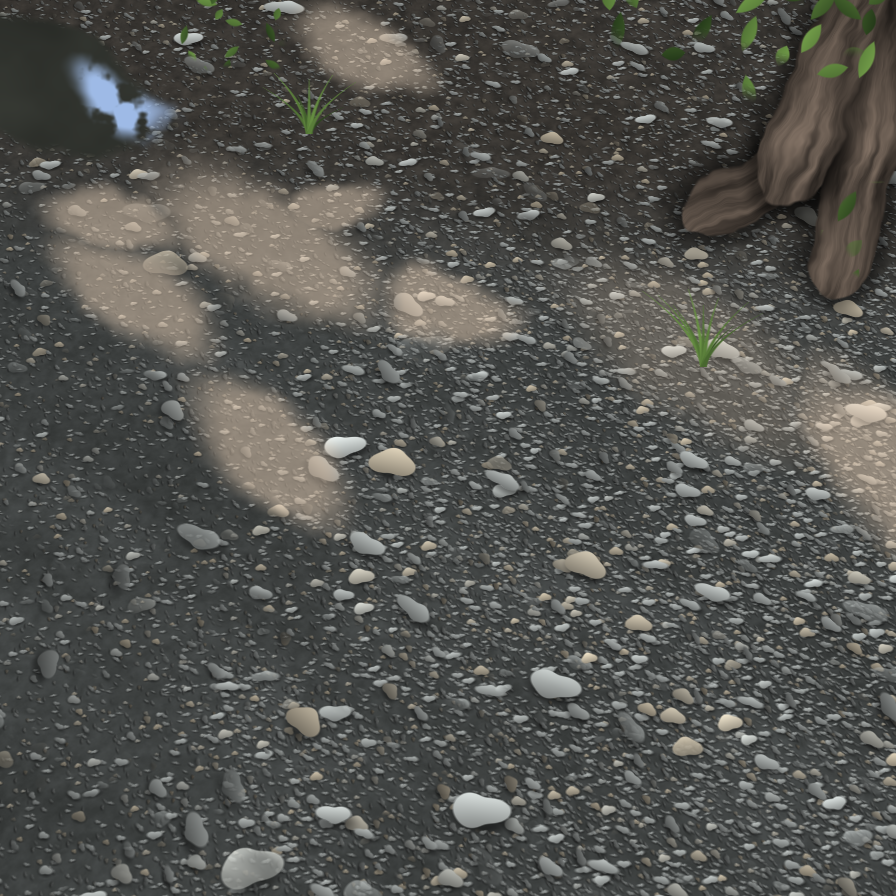
This texture is drawn by a WebGL 2 fragment shader. Its source:

```glsl
#version 300 es
precision highp float;
// Shaded gravel path: layers of tilted pebbles over noisy soil, with sun
// spots, a puddle, a forked root, grass and leaves. Pebbles and leaves are
// jittered grid cells; large parts are soft distances.
uniform vec2 u_resolution;
out vec4 fragColor;

const vec3 SOIL_DARK = vec3(.17, .18, .175);
const vec3 SOIL_LIGHT = vec3(.33, .345, .345);
const vec3 SOIL_BROWN = vec3(.21, .19, .17);
const vec3 STONE_COOL = vec3(.98, 1.01, 1.);
const vec3 STONE_WARM = vec3(1.06, 1., .88);
const vec3 SUN = vec3(.7, .645, .58);
const vec3 WATER = vec3(.19, .2, .18);
const vec3 SKY = vec3(.62, .73, .9);
const vec3 BARK = vec3(.4, .35, .31);
const vec3 LEAF_DARK = vec3(.16, .25, .11);
const vec3 LEAF_LIGHT = vec3(.42, .58, .27);
const float SLOPE = -.55;
// Sun spots: centre, long radius, angle.
const vec4 SPOTS[8] = vec4[8](
  vec4(.13, .75, .085, -.1), vec4(.15, .665, .11, -.5),
  vec4(.3, .725, .15, -.55), vec4(.37, .765, .06, .1),
  vec4(.5, .66, .085, -.2), vec4(.3, .495, .125, -.75),
  vec4(.41, .945, .09, -.45), vec4(1., .475, .15, -.85));

float hash(vec2 p) { return fract(sin(dot(p, vec2(127.1, 311.7))) * 43758.5); }
mat2 frame(float a) { return mat2(cos(a), -sin(a), sin(a), cos(a)); }
float fill(float dist, float blur) { return 1. - smoothstep(-blur, blur, dist); }

float noise(vec2 p) {
  vec2 i = floor(p), f = fract(p);
  f = f * f * (3. - 2. * f);
  return mix(mix(hash(i), hash(i + vec2(1, 0)), f.x),
             mix(hash(i + vec2(0, 1)), hash(i + 1.), f.x), f.y);
}
float fbm(vec2 p) {
  float sum = 0., gain = .53;
  for (int i = 0; i < 4; i++) { sum += gain * noise(p); p = p * 2.03 + 17.; gain *= .5; }
  return sum;
}
float spot(vec2 p, vec2 centre, vec2 radius, float angle) {
  return 1. - smoothstep(.55, 1.2, length(frame(angle) * (p - centre) / radius));
}

// One layer of stones with contact shadows.
vec3 pebbles(vec3 ground, vec2 p, float cells, float share, float bright) {
  vec2 q = frame(SLOPE) * p * cells;
  float blur = 1.1 * cells / u_resolution.y, cover = 0., shadow = 0.;
  vec3 stone = ground;
  for (int k = 0; k < 9; k++) {
    vec2 cell = floor(q) + vec2(k % 3 - 1, k / 3 - 1), key = cell + cells;
    float a = hash(key), b = hash(key + 41.3), c = hash(key + 83.7);
    float present = smoothstep(0., .1, share - hash(key + 12.9));
    vec2 d = frame(1.7 * c - .85) * (q - cell - .15 - .7 * vec2(a, b));
    vec2 size = mix(.25, .58, b * c) * vec2(1.25, mix(.45, .85, a));
    float wobble = .13 * sin(3. * atan(d.y, d.x) + 6.3 * a);
    float inside = present * fill((length(d / size) - 1. + wobble) * size.y, blur);
    float under = (length((d + vec2(-.06, .11)) / size) - 1.) * size.y;
    shadow = max(shadow, present * fill(under, .08 + blur));
    float tone = bright * mix(.62, 1.3, c) * (1. + .22 * d.y / size.y);
    stone = mix(stone, tone * mix(STONE_COOL, STONE_WARM, smoothstep(.75, 1., a)), inside);
    cover = max(cover, inside);
  }
  return stone * (1. - .42 * shadow * (1. - cover));
}

vec3 leaves(vec3 base, vec2 p, float cells, float share) {
  vec2 q = p * cells;
  for (int k = 0; k < 9; k++) {
    vec2 cell = floor(q) + vec2(k % 3 - 1, k / 3 - 1);
    float a = hash(cell + cells), b = hash(cell + 57.1), c = hash(cell + 91.7);
    vec2 d = frame(a * 3.6 - 2.2) * (q - cell - vec2(b, c));
    float along = d.x / mix(.4, .75, c);
    float inside = fill(abs(d.y) - .24 * (1. - along * along), 1.2 * cells / u_resolution.y);
    inside *= smoothstep(0., .1, share - hash(cell + 5.3));
    base = mix(base, mix(LEAF_DARK, LEAF_LIGHT, b + .5 * d.y), inside);
  }
  return base;
}

vec3 grass(vec3 base, vec2 p, vec2 root, float height) {
  for (int i = 0; i < 9; i++) {
    float r = hash(root + float(i)), t = (p.y - root.y) / (height * mix(.4, 1., r));
    float x = root.x + height * (float(i) / 8. - .5) * t * (.4 + 1.1 * t);
    float blade = fill(abs(p.x - x) - .003 * (1. - t), .0015);
    base = mix(base, mix(LEAF_DARK, LEAF_LIGHT, r), blade * step(0., t) * step(t, 1.));
  }
  return base;
}

// Ridged limb from a to b.
vec3 limb(vec3 base, vec2 p, vec2 a, vec2 b, float radius) {
  vec2 d = b - a, e = p - a;
  float dist = length(e - d * clamp(dot(e, d) / dot(d, d), 0., 1.)) - radius;
  float across = dot(e, vec2(d.y, -d.x)) / (length(d) * radius);
  float ridge = fbm(vec2(across * 4., p.y * 14.));
  vec3 wood = BARK * (.35 + 1.1 * ridge) * (1. - .45 * across * across);
  return mix(base * (.55 + .45 * smoothstep(0., .03, dist)), wood, fill(dist, .002));
}

void main() {
  vec2 uv = gl_FragCoord.xy / u_resolution;
  vec2 p = vec2(uv.x - .5, uv.y) * (1. + .6 * uv.y);
  vec2 bent = uv + .045 * (vec2(fbm(uv * 13.), fbm(uv * 13. + 40.)) - .5);

  // Damp soil, streaked along the slope, browner at the top.
  float streak = fbm(frame(SLOPE) * p * vec2(4, 11));
  float brown = smoothstep(.56, .79, uv.y + .12 * uv.x - .12);
  vec3 color = mix(SOIL_DARK, SOIL_LIGHT, .5 * (streak + fbm(p * 90.)));
  color = mix(color, SOIL_BROWN * (.6 + .8 * fbm(p * 60.)), .75 * brown);

  // Stones from grit to large pebbles, densest on the lower right.
  float gravel = smoothstep(.15, .95, uv.x - .25 * uv.y + .9 * streak - .18) * (1. - .75 * brown);
  for (float i = 0.; i < 4.; i++) {
    float share = mix(.36, .1, min(i * .5, 1.)) + gravel * (.5 - .14 * i);
    color = pebbles(color, p, 125. * exp2(-i), share, .39 + .06 * i + .06 * gravel);
  }

  // Puddle with broken sky reflection.
  float pool = spot(bent, vec2(.04, .91), vec2(.18, .085), -.35);
  float glint = spot(bent, vec2(.145, .88), vec2(.075, .035), -.5) * smoothstep(.4, .55, fbm(uv * 28.));
  color = mix(color, mix(WATER * (.7 + .6 * fbm(uv * 9.)), SKY, glint), smoothstep(.35, .75, pool));

  // Sunlight through the canopy.
  float sun = .45 * spot(bent, vec2(.78, .6), vec2(.19, .08), SLOPE);
  for (int i = 0; i < 8; i++) {
    vec4 s = SPOTS[i];
    sun = max(sun, spot(bent, s.xy, s.z * vec2(1, .44), s.w));
  }
  color = mix(color, SUN * (.68 + .75 * color.g), .88 * sun);

  // Forked root, then plants in front.
  color = limb(color, bent, vec2(.94, .71), vec2(.99, 1), .04);
  color = limb(color, bent, vec2(.79, .765), vec2(.89, .82), .032);
  color = limb(color, bent, vec2(.88, .81), vec2(.96, 1.03), .037);
  color = grass(color, uv, vec2(.345, .85), .07);
  color = grass(color, uv, vec2(.785, .59), .09);
  float bush = smoothstep(.84, 1.03, uv.y + .2 * uv.x - .16) * smoothstep(.56, .78, uv.x);
  bush += .5 * spot(uv, vec2(.98, .74), vec2(.06), 0.);
  color = leaves(color, uv, 60., .4 * spot(bent, vec2(.27, .96), vec2(.08, .05), 0.));
  color = leaves(color, uv, 32., .6 * bush);
  fragColor = vec4(color, 1);
}
```
